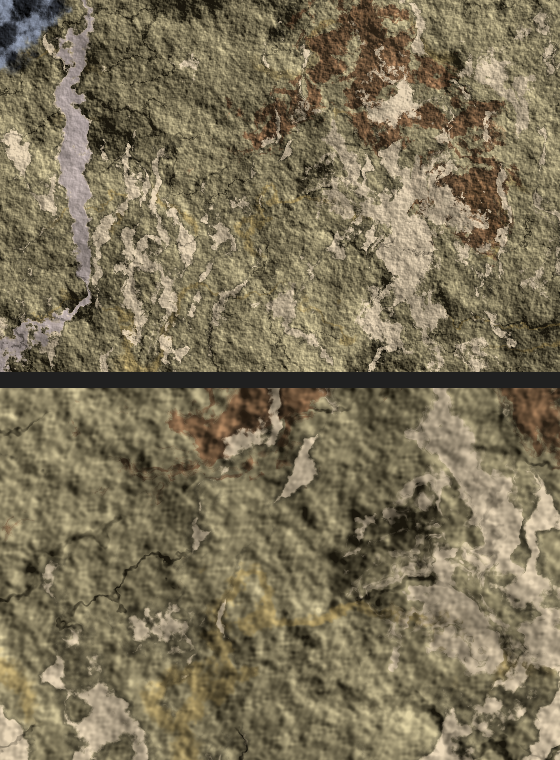
Top: the whole. Bottom: its middle third, enlarged.
A Shadertoy shader for this texture:

```glsl
#define RELIEF 13.0
#define RAGGED 0.26
#define VEINS 24
#define VEIN_WIDTH 0.021
#define SHADE vec3(0.17, 0.15, 0.11)
#define PALE vec3(0.84, 0.77, 0.66)
#define OLIVE vec3(0.98, 1.0, 0.91)
#define RUST vec3(0.88, 0.70, 0.58)
#define OCHRE vec3(0.66, 0.56, 0.33)
#define LILAC vec3(0.94, 0.95, 1.10)
#define SLATE vec3(0.30, 0.32, 0.36)

float hash(vec2 c) {
    vec3 q = fract(c.xyx * 0.1031);
    q += dot(q, q.yzx + 33.33);
    return fract((q.x + q.y) * q.z);
}

float noise(vec2 p) {
    vec2 c = floor(p), f = fract(p);
    f = f * f * (3.0 - 2.0 * f);
    return mix(mix(hash(c), hash(c + vec2(1, 0)), f.x),
               mix(hash(c + vec2(0, 1)), hash(c + 1.0), f.x), f.y);
}

float fbm(vec2 p) {
    float sum = 0.0, total = 0.0, amp = 1.0;
    for (int i = 0; i < 7; i++) {
        sum += amp * noise(p);
        total += amp;
        amp *= 0.58;
        p = mat2(1.6, 1.2, -1.2, 1.6) * p + 17.3;
    }
    return sum / total;
}

float segmentDistance(vec2 p, vec2 a, vec2 b) {
    vec2 d = b - a;
    return length(p - a - d * clamp(dot(p - a, d) / dot(d, d), 0.0, 1.0));
}

// Broad upright vein that bends away at its foot
float mainVein(vec2 p) {
    float centre = 0.2 + 0.018 * sin(9.0 * p.y) - 0.15 * smoothstep(0.25, 0.0, p.y);
    float halfWidth = 0.014 + 0.02 * smoothstep(0.15, 0.45, p.y) * smoothstep(1.1, 0.6, p.y);
    return abs(p.x - centre) - halfWidth;
}

// Tapered slanting veins spread over the width
float sideVeins(vec2 p, float aspect) {
    float nearest = 1.0;
    for (int i = 0; i < VEINS; i++) {
        float id = float(i);
        vec2 centre = vec2((id + hash(vec2(id, 3.0))) / float(VEINS) * aspect, hash(vec2(id, 11.0)));
        float lean = mix(-0.5, 0.6, hash(vec2(id, 23.0)));
        float size = hash(vec2(id, 37.0));
        vec2 dir = vec2(-sin(lean), cos(lean)), rel = p - centre;
        float along = dot(rel, dir) / mix(0.12, 0.24, hash(vec2(id, 41.0)));
        float across = abs(rel.x * dir.y - rel.y * dir.x);
        float halfWidth = mix(0.003, VEIN_WIDTH, size * size) * (1.0 - along * along);
        nearest = min(nearest, across - halfWidth);
    }
    return nearest;
}

// Thin broken lines where a noise field crosses its middle
float hairlines(vec2 p, float width) {
    float line = smoothstep(width, 0.2 * width, abs(noise(p) - 0.5));
    return line * smoothstep(0.42, 0.62, noise(p * 0.9 + 31.0));
}

void mainImage(out vec4 fragColor, in vec2 fragCoord) {
    vec2 p = fragCoord / iResolution.y;
    float aspect = iResolution.x / iResolution.y;
    vec2 warp = vec2(fbm(p * 6.0 + 5.0), fbm(p * 6.0 + 47.0)) - 0.5;
    vec2 q = p + RAGGED * warp;

    // Side-lit relief, broad tone and fine grain
    float height = fbm(p * 5.0);
    float relief = RELIEF * (height - fbm(p * 5.0 + 5.0 * vec2(0.0033, 0.0024)));
    float grain = noise(p * 165.0) - 0.5;
    float tone = 0.47 + relief + 0.8 * (fbm(p * 2.2 + 9.0) - 0.5) + 0.2 * grain;
    tone -= 0.4 * smoothstep(0.40, 0.27, height);

    // Cracks and lichen lines
    float cracks = hairlines(q * vec2(7.0, 5.0), 0.035);
    cracks = max(cracks, hairlines(q * vec2(9.0, 14.0) + 60.0, 0.04));
    tone -= 0.33 * cracks;
    vec3 color = mix(SHADE, PALE, clamp(tone, -0.1, 1.1)) * OLIVE;
    float lichen = hairlines(q * vec2(5.0, 8.0) + 90.0, 0.05);
    color = mix(color, OCHRE * (0.8 + relief), 0.55 * lichen);

    // Rusty growth along a diagonal band and a side patch
    float band = segmentDistance(q, vec2(0.96, 0.95), vec2(1.27, 0.48));
    band = min(band, segmentDistance(q, vec2(0.69, 0.67), vec2(0.86, 0.72)) + 0.03);
    float fibres = fbm(q * vec2(16.0, 24.0) + 13.0);
    float rust = smoothstep(-0.03, 0.09, fibres - 0.41 - 1.9 * max(band - 0.04, 0.0));
    vec3 rustColor = mix(SHADE, PALE, clamp(0.3 + 1.1 * relief + 0.3 * grain, 0.0, 1.0)) * RUST;
    color = mix(color, rustColor, 0.85 * rust);

    // Pale mineral veins and blotches, with a dark rim
    float edge = 0.07 * (fbm(p * 22.0 + 3.0) - 0.5);
    float broad = mainVein(q) + 0.5 * edge;
    float veins = min(broad, sideVeins(q, aspect) + edge);
    float cluster = exp(-9.0 * dot(p - vec2(1.17, 0.33), p - vec2(1.17, 0.33)));
    float blotch = fbm(q * vec2(11.0, 7.0) + 71.0) - 0.66 + 0.17 * cluster;
    float pale = max(smoothstep(0.003, -0.004, veins), smoothstep(-0.01, 0.04, blotch));
    color *= 1.0 - 0.25 * smoothstep(0.014, 0.002, veins) * (1.0 - pale);
    float lilac = smoothstep(0.004, -0.01, broad);
    float sheen = 0.84 + mix(0.9, 0.45, lilac) * relief + 0.6 * (fbm(p * 13.0 + 29.0) - 0.5);
    vec3 mineral = mix(SHADE, PALE, clamp(sheen - 0.06 * lilac - 0.3 * cracks, 0.0, 1.15));
    color = mix(color, mineral * mix(vec3(1.0), LILAC, lilac), 0.92 * pale);

    // Shadowed slate hollow in the upper corner
    float hollow = smoothstep(0.13, 0.10, length((q - vec2(0.03, 0.95)) * vec2(1.0, 0.75)));
    float gleam = smoothstep(0.44, 0.62, fbm(p * vec2(14.0, 11.0) + 83.0));
    vec3 slate = SLATE * (0.4 + 1.3 * gleam + 0.8 * relief);
    color = mix(color, slate, hollow);

    fragColor = vec4(clamp(color, 0.0, 1.0), 1.0);
}
```
